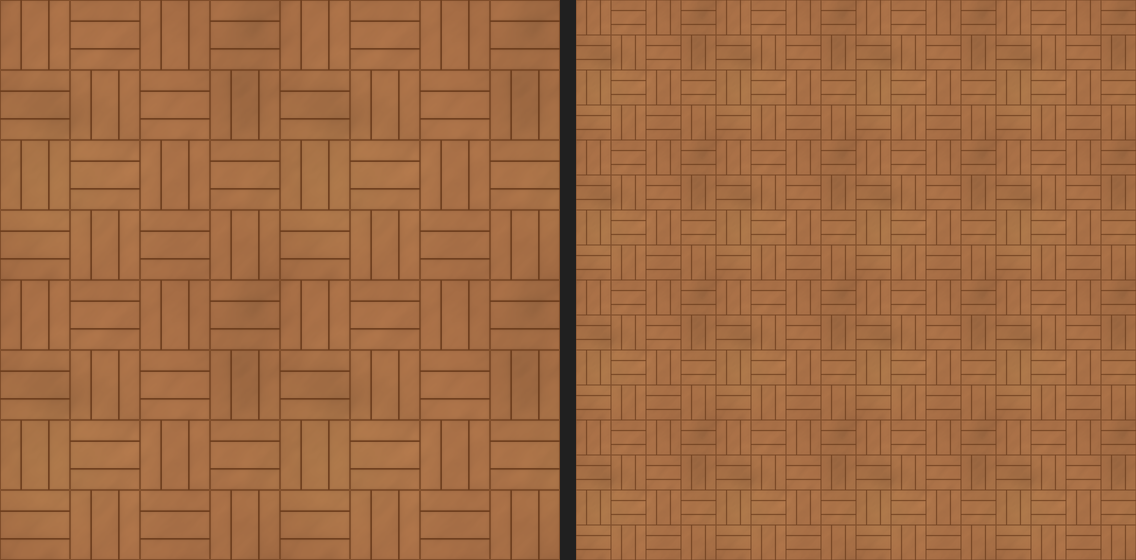
Left, the tile; right, the same tile 2 across and 2 down.
Write a Shadertoy shader that draws this texture.

```glsl
// Basket-weave parquet: 8 x 8 square blocks, each of three planks whose direction
// alternates like a checkerboard. Wrapped noise gives cloudy stains and faint
// diagonal scuffs; the wear repeats twice across and twice down the canvas.

const float BLOCKS = 8.0;          // blocks along each side
const float WEAR_REPEATS = 2.0;    // repeats of the wear along each side
const float JOINT_AT = 0.302;      // inner joint, measured from the block edge
const float JOINT_HALF = 0.0108;   // half joint width, in blocks

const vec3 CLAY_DEEP = vec3(0.640, 0.415, 0.262);
const vec3 CLAY_LIGHT = vec3(0.695, 0.469, 0.297);
const vec3 STAIN = vec3(0.535, 0.360, 0.225);
const vec3 JOINT = vec3(0.415, 0.230, 0.105);
const vec3 SEAM = vec3(0.450, 0.260, 0.130);

float hash(vec2 p) {
    return fract(sin(dot(p, vec2(127.1, 311.7))) * 43758.5453);
}

// Value noise that wraps after "period" lattice cells
float wrapNoise(vec2 p, vec2 period) {
    vec2 i = floor(p);
    vec2 f = fract(p);
    f = f * f * (3.0 - 2.0 * f);
    vec2 a = mod(i, period);
    vec2 b = mod(i + 1.0, period);
    return mix(mix(hash(a), hash(vec2(b.x, a.y)), f.x),
               mix(hash(vec2(a.x, b.y)), hash(b), f.x), f.y);
}

// Layered noise over the unit square, wrapping at its edges
float wrapFbm(vec2 p, vec2 cells) {
    float sum = 0.0;
    float weight = 0.5;
    for (int octave = 0; octave < 4; octave++) {
        sum += weight * wrapNoise(p * cells, cells);
        cells *= 2.0;
        weight *= 0.5;
    }
    return sum / 0.9375;
}

// Soft round spot that wraps over the unit square
float wrapSpot(vec2 p, vec2 center, float radius) {
    vec2 d = abs(fract(p - center + 0.5) - 0.5);
    return exp(-dot(d, d) / (radius * radius));
}

// Coverage of a line at the given distance, smoothed over one pixel
float lineMask(float dist, float halfWidth, float pixel) {
    return 1.0 - smoothstep(halfWidth - 0.6 * pixel, halfWidth + 0.6 * pixel, dist);
}

// Fired surface: broad tone, stains and diagonal scuffs
vec3 claySurface(vec2 p) {
    float cloud = wrapFbm(p, vec2(4.0));
    float mottle = wrapFbm(p + 0.37, vec2(9.0));
    vec2 bent = p + 0.035 * vec2(cloud, mottle);
    vec2 diagonal = vec2(bent.x + bent.y, bent.y - bent.x);
    float scuff = wrapFbm(diagonal, vec2(5.0, 13.0)) - 0.5;

    float glow = wrapSpot(p, vec2(0.15, 0.36), 0.28);
    float tone = 0.5 + 0.8 * (cloud - 0.5) + 0.35 * (mottle - 0.5) + 0.25 * glow;
    vec3 color = mix(CLAY_DEEP, CLAY_LIGHT, clamp(tone, 0.0, 1.0));
    color += vec3(-0.004, 0.012, 0.0) * glow;

    float stain = wrapSpot(p, vec2(0.91, 0.91), 0.10)
                + wrapSpot(p, vec2(0.88, 0.65), 0.13)
                + 0.7 * wrapSpot(p, vec2(0.20, 0.61), 0.09);
    color = mix(color, STAIN, clamp(stain * (0.15 + 0.55 * mottle), 0.0, 0.7));
    return color * (1.0 + 0.085 * scuff);
}

void mainImage(out vec4 fragColor, in vec2 fragCoord) {
    vec2 uv = fragCoord / iResolution.xy;
    float pixel = BLOCKS / min(iResolution.x, iResolution.y);

    // Block layout: planks stand upright in odd blocks and lie flat in even ones
    vec2 block = floor(uv * BLOCKS);
    vec2 local = fract(uv * BLOCKS);
    bool upright = mod(block.x + block.y, 2.0) > 0.5;
    float across = upright ? local.x : local.y;

    // Distances to the inner joints and to the block border
    float jointDist = abs(abs(across - 0.5) - (0.5 - JOINT_AT));
    vec2 edge = min(local, 1.0 - local);
    float seamDist = min(edge.x, edge.y);

    // Slight tone shift from plank to plank
    float plank = floor(across + 1.0 - JOINT_AT) + floor(across + JOINT_AT);
    vec2 wearBlock = mod(block, BLOCKS / WEAR_REPEATS);
    float shift = hash(wearBlock + 7.0 * plank + 3.0) - 0.5;

    vec3 color = claySurface(fract(uv * WEAR_REPEATS));
    color *= 1.0 + 0.018 * shift;

    // Faint grime beside the lines, then the lines themselves
    float nearest = min(jointDist, seamDist);
    color *= 1.0 - 0.07 * exp(-nearest / 0.025);
    color = mix(color, SEAM, 0.88 * lineMask(seamDist, JOINT_HALF, pixel));
    color = mix(color, JOINT, 0.95 * lineMask(jointDist, JOINT_HALF, pixel));

    fragColor = vec4(color, 1.0);
}
```
